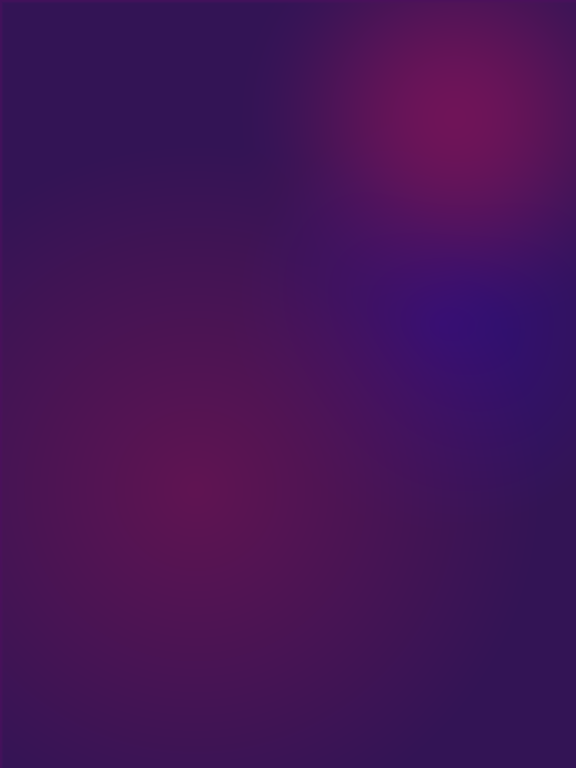
This background is drawn by a Shadertoy shader. Its source:

```glsl
// Radial weight: 1 at the centre, 0 at the radius
float glow(vec2 p, vec2 centre, float radius) {
    return clamp(1.0 - length(p - centre) / radius, 0.0, 1.0);
}

void mainImage(out vec4 fragColor, in vec2 fragCoord) {
    // One unit is the canvas width
    vec2 p = fragCoord / iResolution.x;
    float top = iResolution.y / iResolution.x;
    float unit = top / 1.3333;

    // Deep indigo base
    vec3 color = vec3(0.200, 0.080, 0.335);

    // Blue pool on the right
    float blue = glow(p, vec2(0.765, 0.772 * unit), 0.36);
    color = mix(color, vec3(0.190, 0.055, 0.475), blue);

    // Wide plum glow at lower left
    float plum = glow(p, vec2(0.340, 0.483 * unit), 0.60);
    color = mix(color, vec3(0.375, 0.080, 0.320), plum);

    // Soft magenta glow at upper right
    float magenta = smoothstep(0.0, 1.0, glow(p, vec2(0.790, 1.128 * unit), 0.39));
    color = mix(color, vec3(0.435, 0.080, 0.345), magenta);

    // Faint violet rim along the left and top edges
    float edge = min(p.x, top - p.y);
    float rim = 1.0 - smoothstep(0.001, 0.007, edge);
    color = mix(color, vec3(0.300, 0.060, 0.370), 0.6 * rim);

    fragColor = vec4(color, 1.0);
}
```
